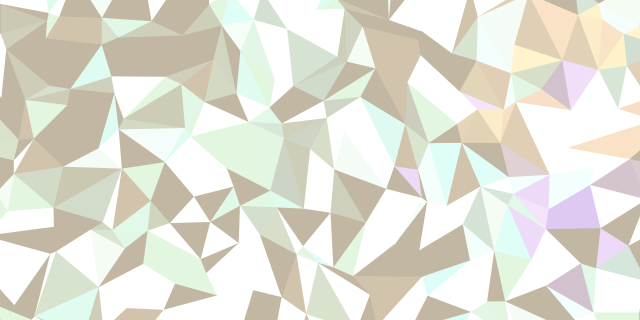
A WebGL 2 fragment shader for this background:

```glsl
#version 300 es
precision highp float;

#define ROWS 9.2
#define JITTER 0.96
#define TILT 0.45
#define GLOW_CENTER vec2(1.80, 0.60)
#define TAN vec3(0.762, 0.718, 0.635)
#define WHITE vec3(1.0)
#define MINT vec3(0.89, 0.965, 0.88)
#define AQUA vec3(0.87, 0.995, 0.97)
#define PEACH vec3(0.97, 0.87, 0.77)
#define YELLOW vec3(1.0, 0.96, 0.80)
#define LILAC vec3(0.86, 0.78, 0.94)
#define PINK vec3(0.97, 0.90, 0.99)

uniform vec2 u_resolution;
out vec4 fragColor;

vec2 hash2(vec2 p) {
  vec3 q = fract(p.xyx * vec3(0.1031, 0.1030, 0.0973));
  q += dot(q, q.yzx + 33.33);
  return fract((q.xx + q.yz) * q.zy);
}

// Jittered lattice corner; corners stay in disjoint boxes, so cells never overlap.
vec2 corner(vec2 id) {
  return id + JITTER * (hash2(id + 57.0) - 0.5);
}

float orient(vec2 a, vec2 b, vec2 c) {
  vec2 u = b - a, v = c - a;
  return u.x * v.y - u.y * v.x;
}

// Distance outside the edge of a counter-clockwise triangle.
float edgeDistance(vec2 p, vec2 a, vec2 b) {
  return -orient(a, b, p) / length(b - a);
}

float coverage(vec2 p, vec2 a, vec2 b, vec2 c, float pixel) {
  float d = max(edgeDistance(p, a, b), max(edgeDistance(p, b, c), edgeDistance(p, c, a)));
  return clamp(0.5 - d / pixel, 0.0, 1.0);
}

// Mostly tan, white and mint, with prismatic tints around the glow.
vec3 facetColor(vec2 at, float kind, vec2 seed) {
  vec2 r = hash2(seed);
  float reach = length(at - GLOW_CENTER);
  float glow = 1.0 - smoothstep(0.10, 0.65, reach);
  vec3 tint = mix(MINT, AQUA, smoothstep(0.25, 0.9, r.x + 0.2 * (at.x - 1.0)));
  if (reach < 0.13) return WHITE;

  if (r.y < 0.55 * glow) {
    vec3 warm = mix(PEACH, YELLOW, r.x);
    vec3 cool = mix(LILAC, PINK, r.x);
    vec3 prism = kind < smoothstep(0.40, 0.85, at.y) ? warm : cool;
    return mix(prism, TAN, 0.45 * step(0.72, fract(7.0 * r.x)));
  }

  float tanShare = 0.35 * (1.0 - 0.75 * glow);
  if (kind < tanShare) return TAN;
  if (kind < tanShare + 0.18) {
    return r.x > 0.8 ? mix(TAN, PEACH, 0.3) : mix(TAN, tint, 0.25 + 0.5 * r.y);
  }
  if (kind < tanShare + 0.34) return tint;
  return mix(WHITE, tint, 0.35 * step(0.75, r.y));
}

void main() {
  float c = cos(TILT), s = sin(TILT);
  mat2 turn = mat2(c, s, -s, c);
  vec2 p = turn * (gl_FragCoord.xy / u_resolution.y) * ROWS;
  float pixel = ROWS / u_resolution.y;
  vec2 home = floor(p);
  vec4 sum = vec4(0.0);

  // Split each nearby cell along the diagonal giving the fuller triangles.
  for (int j = -1; j <= 1; j++) {
    for (int i = -1; i <= 1; i++) {
      vec2 id = home + vec2(i, j);
      vec2 q0 = corner(id);
      vec2 q1 = corner(id + vec2(1, 0));
      vec2 q2 = corner(id + vec2(1, 1));
      vec2 q3 = corner(id + vec2(0, 1));
      float rising = min(orient(q0, q1, q2), orient(q0, q2, q3));
      float falling = min(orient(q0, q1, q3), orient(q1, q2, q3));
      bool useRising = rising > falling;
      vec2 cellHash = hash2(id + 131.0);

      for (int k = 0; k < 2; k++) {
        vec2 v0 = k == 0 ? q0 : q2;
        vec2 v1 = k == 0 ? q1 : q3;
        vec2 v2 = useRising ? (k == 0 ? q2 : q0) : (k == 0 ? q3 : q1);
        float w = coverage(p, v0, v1, v2, pixel);
        if (w > 0.0) {
          vec2 seed = id + vec2(211.0 + 83.0 * float(k), 19.0);
          // Some cells share one kind, giving larger facets.
          float kind = cellHash.y < 0.3 ? cellHash.x : hash2(seed + 401.0).x;
          vec2 at = ((v0 + v1 + v2) / 3.0) * turn / ROWS;
          sum += w * vec4(facetColor(at, kind, seed), 1.0);
        }
      }
    }
  }
  fragColor = vec4(sum.rgb / max(sum.a, 1e-4), 1.0);
}
```
